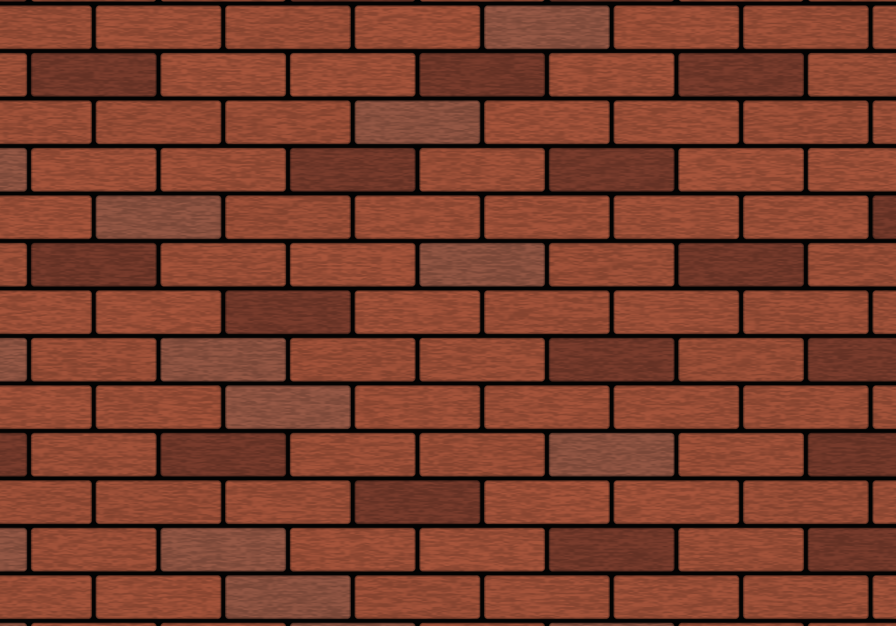
Give the GLSL for this texture, as a Shadertoy shader.

```glsl
// A running-bond brick wall with thin black joints and a fine horizontal grain.
// Each brick is a rounded-box distance field; odd tones are spread evenly along
// each row by modular steps, and stretched value noise streaks every face.

// Lengths are in canvas widths
const vec2  PITCH         = vec2(0.1445, 0.0530);   // brick plus joint
const vec2  ORIGIN        = vec2(0.0324, 0.0057);   // lower-left joint crossing
const float JOINT         = 0.0042;
const float CORNER        = 0.0042;
const float EDGE_WIDTH    = 0.0026;
const float EDGE_SHADE    = 0.66;

const vec3  MORTAR        = vec3(0.012, 0.011, 0.010);
const vec3  RED_BRICK     = vec3(0.588, 0.298, 0.209);
const vec3  DARK_BRICK    = vec3(0.430, 0.212, 0.157);
const vec3  PALE_BRICK    = vec3(0.530, 0.312, 0.245);
const float TONE_SPREAD   = 0.04;

const float SPARSE_STEP   = 6.0;    // even rows: one odd brick in this many
const float BUSY_STEP     = 5.0;    // odd rows: two odd bricks in this many
const float SPARSE_DARK   = 0.30;   // share of dark among the odd bricks
const float BUSY_DARK     = 0.65;

const vec2  LONG_GRAIN    = vec2(0.0150, 0.0021);   // streak length and height
const vec2  SHORT_GRAIN   = vec2(0.0055, 0.0016);
const float GRAIN_DEPTH   = 0.20;

float hash(vec2 p) {
    return fract(sin(dot(p, vec2(127.1, 311.7))) * 43758.5453);
}

float valueNoise(vec2 p) {
    vec2 i = floor(p);
    vec2 f = fract(p);
    f = f * f * (3.0 - 2.0 * f);
    float low  = mix(hash(i), hash(i + vec2(1.0, 0.0)), f.x);
    float high = mix(hash(i + vec2(0.0, 1.0)), hash(i + vec2(1.0, 1.0)), f.x);
    return mix(low, high, f.y);
}

float roundedBox(vec2 p, vec2 halfSize, float radius) {
    vec2 q = abs(p) - halfSize + radius;
    return length(max(q, 0.0)) + min(max(q.x, q.y), 0.0) - radius;
}

// Mostly red bricks; dark and pale ones keep their distance within a row
vec3 brickColor(vec2 id) {
    bool busy = mod(id.y, 2.0) > 0.5;
    float start = hash(vec2(3.7, id.y));
    bool special = busy
        ? mod(2.0 * id.x + floor(BUSY_STEP * start), BUSY_STEP) < 1.5
        : mod(id.x + floor(SPARSE_STEP * start), SPARSE_STEP) < 0.5;
    bool dark = hash(id + 17.0) < (busy ? BUSY_DARK : SPARSE_DARK);
    vec3 color = special ? (dark ? DARK_BRICK : PALE_BRICK) : RED_BRICK;
    return color * (1.0 + TONE_SPREAD * (hash(id + 5.3) - 0.5));
}

// Brightness of the streaked face, gently bent and different on each brick
float grain(vec2 p, vec2 id) {
    vec2 shift = 40.0 * vec2(hash(id + 2.1), hash(id + 8.7));
    p.y += 0.0012 * valueNoise(p / 0.010 + shift);
    float streak = 0.5 * valueNoise(p / LONG_GRAIN + shift)
                 + 0.5 * valueNoise(p / SHORT_GRAIN - shift);
    return 1.0 + GRAIN_DEPTH * (smoothstep(0.15, 0.85, streak) - 0.5);
}

void mainImage(out vec4 fragColor, in vec2 fragCoord) {
    float pixel = 1.0 / iResolution.x;
    vec2 p = fragCoord * pixel - ORIGIN;

    // Shift every other row by half a brick
    float row = floor(p.y / PITCH.y);
    p.x -= 0.5 * PITCH.x * (1.0 - mod(row, 2.0));
    vec2 id = floor(p / PITCH);
    vec2 local = p - (id + 0.5) * PITCH;

    // Brick face with darkened rim, set in mortar
    float dist = roundedBox(local, 0.5 * (PITCH - JOINT), CORNER);
    float rim = mix(EDGE_SHADE, 1.0, smoothstep(0.0, EDGE_WIDTH, -dist));
    vec3 face = brickColor(id) * grain(local, id) * rim;
    float cover = 1.0 - smoothstep(-0.75 * pixel, 0.75 * pixel, dist);

    fragColor = vec4(mix(MORTAR, face, cover), 1.0);
}
```
